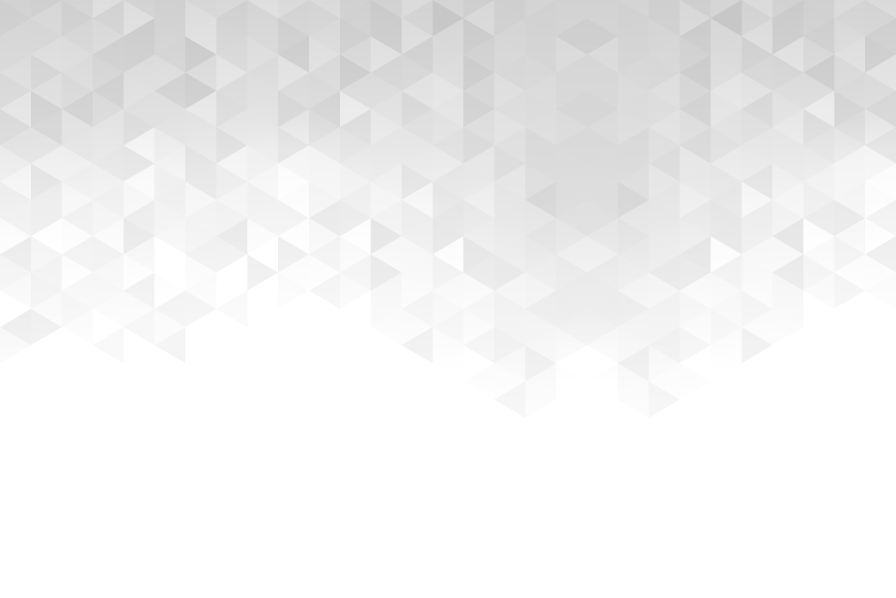
Write a Shadertoy shader that draws this background.

```glsl
#define COLUMNS 29.0     // triangle strips across the canvas
#define ROWS 16.46       // triangle sides down the canvas
#define AXIS 19.0        // mirror line, in columns
#define CREST 9.0        // distance from the axis to the highest light ridge
#define TOP_SHADE 0.178  // darkness at the upper border
#define TINT 0.052       // strength of the random facet tint
#define SAMPLES 3        // antialiasing samples per side

float hash(vec2 p) {
    vec3 q = fract(p.xyx * vec3(0.1031, 0.1030, 0.0973));
    q += dot(q, q.yzx + 33.33);
    return fract((q.x + q.y) * q.z);
}

// Centre of the triangle holding g; sides are vertical or slope by half a row
vec2 triangleCentre(vec2 g) {
    float evenLine = 2.0 * floor((floor(g.x) + 1.0) * 0.5);
    float u = abs(g.x - evenLine);
    float falling = floor(g.y - 0.5 * u);
    float rising = floor(g.y + 0.5 * u);
    float reach = rising - falling < 0.5 ? 1.0 / 3.0 : 2.0 / 3.0;
    return vec2(evenLine + sign(g.x - evenLine) * reach,
                0.5 * (falling + rising + 1.0));
}

// Darkness falls through three bands whose borders follow the valley
float bandShade(float y, float row, float valley, float ground) {
    float upper = max(2.0 + valley, 3.2);
    float middle = 4.0 + valley;
    if (row < upper) return mix(TOP_SHADE, 0.122, clamp(y / upper, 0.0, 1.0));
    if (row < middle) {
        float t = (y - upper) / max(middle - upper, 0.5);
        return mix(0.105, 0.065, clamp(t, 0.0, 1.0));
    }
    return mix(0.058, 0.008, clamp((y - middle) / (ground - middle), 0.0, 1.0));
}

float facetShade(vec2 g) {
    g.x = AXIS - abs(g.x - AXIS);
    vec2 centre = triangleCentre(g);
    float d = AXIS - centre.x;
    float valley = max(0.5 * (CREST - d), 0.2 * (d - CREST));

    // Lower border, ragged away from the valley and notched at its foot
    vec2 id = floor(centre * vec2(3.0, 2.0) + 0.5);
    float ragged = (hash(id + 71.0) - 0.5) * 1.8 * smoothstep(3.0, 10.0, d);
    float ground = min(8.0 + valley, 10.5 + 0.5 * d);
    if (centre.y + ragged > ground) return 0.0;

    // White diamond on the axis
    if (d < 1.0 && abs(centre.y - 10.0) < 0.25) return 0.0;

    // Most facets stay near their band, a few stand out
    float h = 2.0 * hash(id + 13.0) - 1.0;
    float tint = TINT * h * mix(0.3, 1.0, h * h);
    float calm = mix(0.6, 1.0, smoothstep(1.0, 5.0, d));
    float shade = bandShade(g.y, centre.y, valley, ground);
    return clamp(shade + tint * calm, 0.0, 0.22);
}

void mainImage(out vec4 fragColor, in vec2 fragCoord) {
    float shade = 0.0;
    for (int j = 0; j < SAMPLES; j++) {
        for (int i = 0; i < SAMPLES; i++) {
            vec2 offset = (vec2(i, j) + 0.5) / float(SAMPLES) - 0.5;
            vec2 uv = (fragCoord + offset) / iResolution.xy;
            shade += facetShade(vec2(uv.x * COLUMNS, (1.0 - uv.y) * ROWS));
        }
    }
    shade /= float(SAMPLES * SAMPLES);
    fragColor = vec4(vec3(1.0 - shade), 1.0);
}
```
